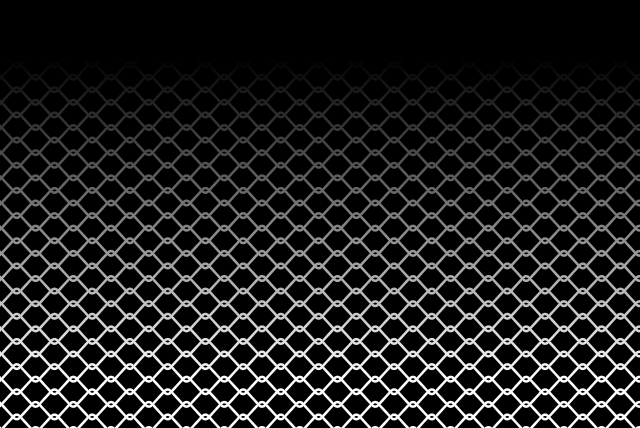
A Shadertoy shader for this pattern:

```glsl
// Lengths are in mesh widths unless noted
const float COLUMNS = 16.96;             // meshes across the canvas
const float ROW_STEP = 0.3335;           // height between knot rows
const vec2 FIRST_KNOT = vec2(0.443, 0.293);
const float KNOT_HALF_WIDTH = 0.097;     // where the two wires cross
const float BEND_RADIUS = 0.097;
const float WIRE_HALF_WIDTH = 0.0335;
const float FADE_BOTTOM = 0.11;          // share of canvas height, full white
const float FADE_TOP = 0.865;            // share of canvas height, black
const vec3 WIRE_COLOR = vec3(1.0);

// Distance to one horizontal zigzag wire; a crest is at x = 0, its middle at y = 0
float zigzagDistance(vec2 p) {
    // Fold onto the quarter wave between a crest and the middle of a straight run
    p.x = abs(fract(p.x + 0.5) - 0.5);
    if (p.x > 0.25) p = vec2(0.5 - p.x, -p.y);

    float slope = 0.5 * ROW_STEP / (0.25 - KNOT_HALF_WIDTH);
    float slant = sqrt(1.0 + slope * slope);
    float apex = 0.25 * slope;
    vec2 fromBend = p - vec2(0.0, apex - BEND_RADIUS * slant);

    // Rounded crest, then straight run
    if (fromBend.y > 0.0 && p.x < slope * fromBend.y)
        return abs(length(fromBend) - BEND_RADIUS);
    return abs(slope * p.x + p.y - apex) / slant;
}

// Nearest of the wires in this band and its neighbours
float meshDistance(vec2 p) {
    float band = floor(p.y / ROW_STEP);
    float nearest = 1.0;
    for (int i = -1; i <= 1; i++) {
        float row = band + float(i);
        vec2 middle = vec2(0.5 * (row + 1.0), (row + 0.5) * ROW_STEP);
        nearest = min(nearest, zigzagDistance(p - middle));
    }
    return nearest;
}

void mainImage(out vec4 fragColor, in vec2 fragCoord) {
    float pixel = COLUMNS / iResolution.x;
    vec2 p = fragCoord * pixel - FIRST_KNOT;

    float coverage = clamp(0.5 + (WIRE_HALF_WIDTH - meshDistance(p)) / pixel, 0.0, 1.0);

    // Wires darken evenly towards the top
    float height = fragCoord.y / iResolution.y;
    float fade = clamp((FADE_TOP - height) / (FADE_TOP - FADE_BOTTOM), 0.0, 1.0);

    fragColor = vec4(WIRE_COLOR * coverage * fade, 1.0);
}
```
